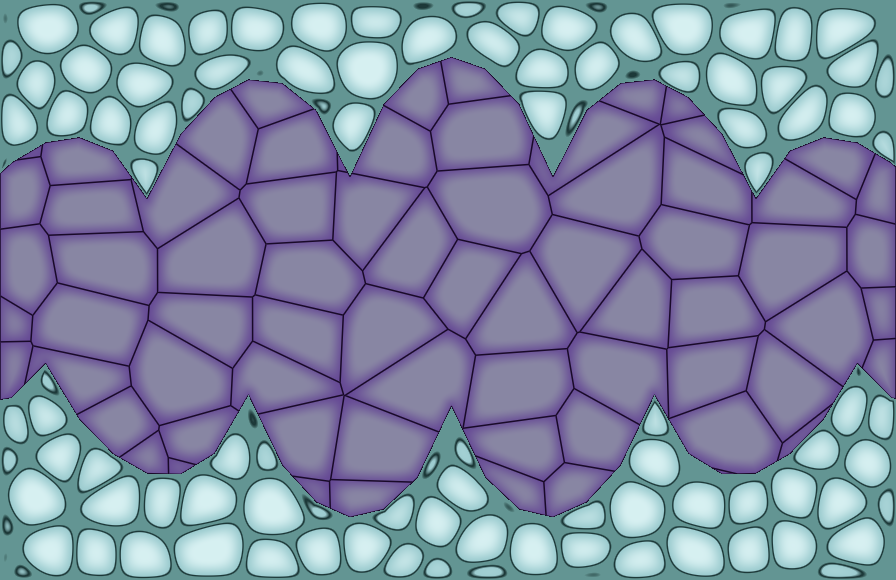
This pattern is drawn by a Shadertoy shader. Its source:

```glsl
// A scalloped band of violet cracked cells between beds of pale teal pebbles.

const float PI = 3.14159265;
const float LOBE_WIDTH = 0.35;

vec2 hash2(vec2 id) {
    vec2 q = vec2(dot(id, vec2(127.1, 311.7)), dot(id, vec2(269.5, 183.3)));
    return fract(sin(q) * 43758.5453);
}

// Jittered grid point
vec2 site(vec2 id, vec2 size, float jitter) {
    return (id + 0.5 + jitter * (hash2(id) - 0.5)) * size;
}

float segmentDistance(vec2 p, vec2 a, vec2 b) {
    vec2 ab = b - a;
    float t = clamp(dot(p - a, ab) / dot(ab, ab), 0.0, 1.0);
    return length(p - a - t * ab);
}

// Half height of the band; lower lobes are shifted by half a period
float lobeHeight(float x, float upper) {
    float phase = PI * x / LOBE_WIDTH;
    float wave = abs(mix(sin(phase), cos(phase), upper));
    return 0.402 * cos(1.265 * x) * (0.5 + 0.5 * pow(wave, 0.7));
}

// Signed distance to the faceted band outline, positive inside
float bandDistance(vec2 p) {
    float upper = step(0.0, p.y);
    float facet = LOBE_WIDTH / 6.0;
    float first = floor(p.x / facet);
    vec2 q = vec2(p.x, abs(p.y));
    float nearest = 1.0;
    float height = 0.0;
    for (int i = -3; i <= 3; i++) {
        float x0 = (first + float(i)) * facet;
        float x1 = x0 + facet;
        vec2 a = vec2(x0, lobeHeight(x0, upper));
        vec2 b = vec2(x1, lobeHeight(x1, upper));
        nearest = min(nearest, segmentDistance(q, a, b));
        if (i == 0) height = mix(a.y, b.y, (p.x - x0) / facet);
    }
    return q.y < height ? nearest : -nearest;
}

// Voronoi edge distance, clipped by bound: x is sharp, y has rounded corners
vec2 cellEdge(vec2 p, vec2 size, float jitter, float bound, float sharpness) {
    vec2 home = floor(p / size);
    vec2 nearestId = home;
    vec2 toNearest = vec2(9.0);
    for (int j = -2; j <= 2; j++)
    for (int i = -2; i <= 2; i++) {
        vec2 id = home + vec2(i, j);
        vec2 d = site(id, size, jitter) - p;
        if (dot(d, d) < dot(toNearest, toNearest)) {
            toNearest = d;
            nearestId = id;
        }
    }
    float edge = bound;
    float total = exp(-sharpness * bound);
    for (int j = -2; j <= 2; j++)
    for (int i = -2; i <= 2; i++) {
        if (i == 0 && j == 0) continue;
        vec2 d = site(nearestId + vec2(i, j), size, jitter) - p;
        float e = dot(0.5 * (d + toNearest), normalize(d - toNearest));
        edge = min(edge, e);
        total += exp(-sharpness * e);
    }
    return vec2(edge, -log(total) / sharpness);
}

// Antialiased stroke along distance zero
float stroke(float d, float halfWidth, float pixel) {
    return clamp((halfWidth - abs(d)) / pixel + 0.5, 0.0, 1.0);
}

vec3 violetCells(vec2 p, float bound, float pixel) {
    vec2 edge = cellEdge(p, vec2(0.175, 0.104), 0.64, bound, 110.0);
    vec3 rim = vec3(0.40, 0.29, 0.585);
    vec3 core = vec3(0.535, 0.525, 0.64);
    vec3 crack = vec3(0.10, 0.04, 0.16);
    vec3 color = mix(rim, core, smoothstep(-0.008, 0.024, edge.y));
    return mix(color, crack, stroke(edge.x, 0.0013, pixel));
}

vec3 tealPebbles(vec2 p, float bound, float pixel) {
    vec2 edge = cellEdge(p, vec2(0.092, 0.082), 0.82, bound, 100.0);
    float d = edge.y - 0.0025;
    vec3 mortar = vec3(0.39, 0.585, 0.575);
    vec3 rim = vec3(0.59, 0.785, 0.80);
    vec3 core = vec3(0.84, 0.94, 0.945);
    vec3 outline = vec3(0.07, 0.17, 0.17);
    vec3 stone = mix(rim, core, smoothstep(-0.004, 0.026, d));
    vec3 color = mix(mortar, stone, clamp(d / pixel + 0.5, 0.0, 1.0));
    return mix(color, outline, 0.9 * stroke(d, 0.0011, pixel));
}

void mainImage(out vec4 fragColor, in vec2 fragCoord) {
    float pixel = 1.0 / iResolution.y;
    vec2 p = (fragCoord - 0.5 * iResolution.xy) * pixel;
    vec2 border = 0.5 * iResolution.xy * pixel - abs(p);
    float frame = min(border.x, border.y);

    p.x -= 0.006;
    float band = bandDistance(p);
    float bound = min(abs(band), frame);
    vec3 color = band > 0.0 ? violetCells(p, bound, pixel) : tealPebbles(p, bound, pixel);
    fragColor = vec4(color, 1.0);
}
```
